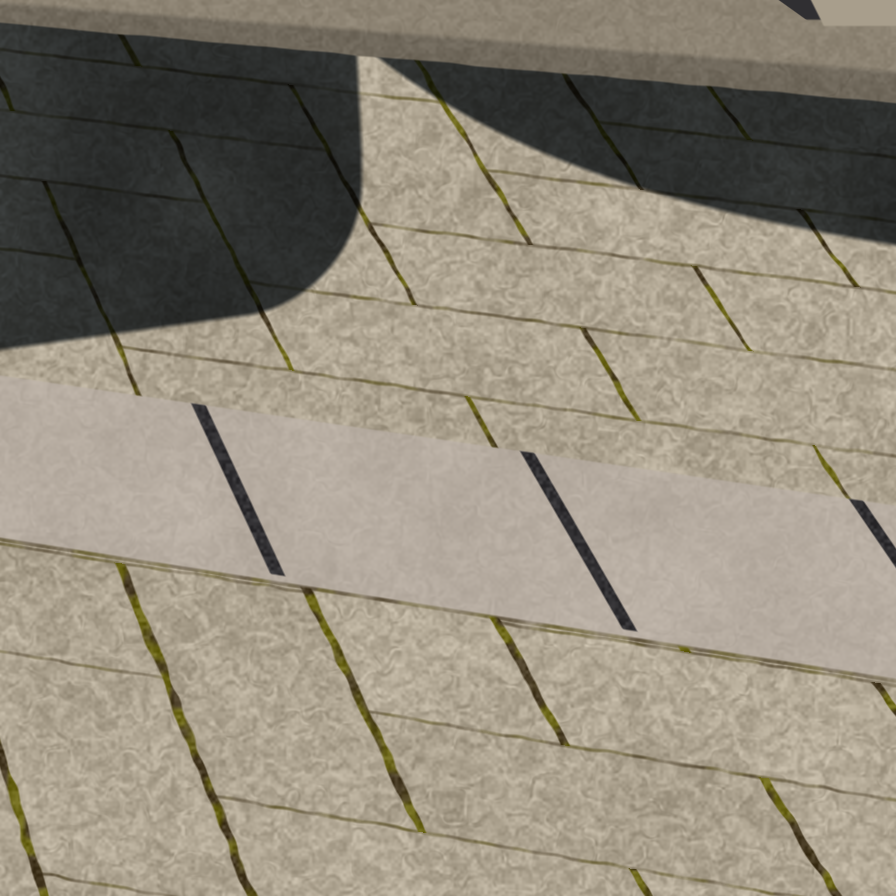
Write a three.js fragment shader that draws this texture.

```glsl
varying vec2 vUv;

#define SOFT 0.0016
#define BAND_TOP 0.419
#define BAND_BOTTOM 0.602
#define GRAIN 0.17
#define STONE vec3(0.685, 0.645, 0.57)
#define BAND_STONE vec3(0.715, 0.675, 0.63)
#define BEAM vec3(0.52, 0.485, 0.425)
#define MOSS vec3(0.41, 0.39, 0.07)
#define SOIL vec3(0.25, 0.20, 0.11)
#define SLOT vec3(0.19, 0.185, 0.195)
#define SHADE vec3(0.265, 0.295, 0.325)

float hash(vec2 p) {
  p = fract(p * vec2(0.1031, 0.1173));
  p += dot(p, p.yx + 33.33);
  return fract((p.x + p.y) * p.x * 7.31 + p.y * 13.7);
}

float noise(vec2 p) {
  vec2 i = floor(p), f = fract(p);
  f = f * f * (3.0 - 2.0 * f);
  return mix(mix(hash(i), hash(i + vec2(1, 0)), f.x),
             mix(hash(i + vec2(0, 1)), hash(i + vec2(1, 1)), f.x), f.y);
}

// 1 where the signed distance d is negative
float inside(float d) { return 1.0 - smoothstep(-SOFT, SOFT, d); }

// Place of a cell in the six-step weave: 0-1 upright brick, 2-3 and 4-5 flat bricks
float weave(vec2 cell, float phase) {
  return floor(mod(cell.x + cell.y + phase + 0.5, 6.0));
}

void main() {
  vec2 p = vec2(vUv.x, 1.0 - vUv.y);                        // y runs down
  float course = (p.y - 0.117 * p.x) / (1.0 + 0.0676 * p.x); // depth along the ground
  float lower = step(0.51, course);

  // Perspective brick grid, with its own fit on each side of the band
  float farT = course - 0.368, nearT = course - 0.7266;
  float depth = 0.0957 + 0.056 * farT;
  float rowSize = mix(depth * depth / 0.0957, 0.12, lower);
  float colSize = mix(0.194 + 0.075 * farT, 0.2227 + 0.1 * nearT, lower);
  float colStart = mix(0.3255 + 0.55 * farT, 0.185 + 0.43 * nearT, lower);
  vec2 grid = vec2((p.x - colStart) / colSize, mix(farT / depth, 1.0 + nearT / 0.12, lower));
  grid += 0.022 * (vec2(noise(p * 50.0), noise(p * 50.0 + 71.0)) - 0.5);
  float phase = 3.0 * (1.0 - lower);

  // Tone of each brick
  vec2 cell = floor(grid);
  float k = weave(cell, phase);
  vec2 brick = cell;
  if (k == 1.0) brick.y -= 1.0;
  if (k == 3.0 || k == 5.0) brick.x -= 1.0;
  float inBand = inside(BAND_TOP - course) * inside(course - BAND_BOTTOM);
  vec3 stone = STONE + 0.025 * (hash(brick + 40.0 + 30.0 * lower) - 0.5);
  vec3 color = mix(stone, BAND_STONE, inBand);

  // Pitted surface
  vec2 warp = vec2(noise(p * 70.0), noise(p * 70.0 + 19.0));
  float grain = noise(p * vec2(125.0, 150.0) + warp * 3.0) - 0.5;
  float fine = noise(p * 260.0) - 0.5;
  color += (grain * 0.8 + fine * 0.5) * GRAIN * mix(1.0, 0.3, inBand);
  color += 0.035 * (noise(p * 14.0) - 0.5);

  // Mossy joints: wide along the columns, thin along the rows
  vec2 line = floor(grid + 0.5);
  float kCol = weave(vec2(line.x, cell.y), phase);
  float kRow = weave(vec2(cell.x, line.y), phase);
  float colOn = (kCol == 3.0 || kCol == 5.0) ? 0.0 : 1.0;
  float rowOn = (kRow == 1.0) ? 0.0 : 1.0;
  float wear = noise(p * 42.0 + 8.0);
  float colGap = abs(grid.x - line.x) * colSize * 0.88;
  float rowGap = abs(grid.y - line.y) * rowSize;
  float upright = colOn * inside(colGap - mix(0.0028, 0.0050, lower) - 0.0018 * (wear - 0.5));
  float flatJoint = rowOn * inside(rowGap - 0.0017) * mix(0.25, 0.85, wear);
  float edgeJoint = inside(abs(course - BAND_BOTTOM) - 0.0020) * mix(0.3, 0.9, wear);
  float paved = 1.0 - inBand;
  vec3 moss = mix(SOIL, MOSS, smoothstep(0.25, 0.7, noise(p * 55.0 + 31.0)));
  moss += 0.16 * fine;
  color = mix(color, mix(SOIL, moss, 0.45) + 0.06, max(flatJoint * paved, edgeJoint));
  color = mix(color, moss, upright * paved * 0.95);

  // Dark slots across the smooth band
  float along = course - BAND_TOP;
  float pitch = 0.367 + 0.15 * along;
  float slotX = (p.x - 0.2214 - 0.51 * along) / pitch;
  float slotGap = abs(slotX - floor(slotX + 0.5)) * pitch * 0.88;
  float slot = inside(slotGap - 0.0072) * inside(-along) * inside(along - 0.174);
  color = mix(color, SLOT + 0.12 * fine, slot);

  // Cast shadows: a rounded corner at left and a curved sweep at right
  float corner = 0.13;
  vec2 side = vec2(p.x - 0.404 + 0.05 * max(0.17 - p.y, 0.0), p.y - 0.3906 + 0.14 * p.x);
  vec2 q = max(side + corner, 0.0);
  float leftShadow = length(q) - corner;
  float t = p.x - 0.423;
  float rightShadow = p.y - 0.065 - 0.176 * (1.0 - exp(-t / 0.26)) - 0.09 * t;
  float shadow = 1.0 - smoothstep(-0.004, 0.004, min(leftShadow, rightShadow));
  vec3 shade = SHADE * (0.85 + 0.3 * noise(p * 9.0 + 5.0));
  color *= mix(vec3(1.0), shade, shadow);

  // Beam along the top, with a darker front face
  float beamEdge = p.y - 0.026 - 0.089 * p.x + 0.002 * (noise(p * 30.0) - 0.5);
  float face = smoothstep(-0.004, 0.004, p.y - 0.003 - 0.077 * p.x);
  vec3 beam = BEAM * mix(1.06, 0.84, face) + 0.05 * grain + 0.04 * fine;
  float blockX = p.x - 0.905 - 0.5 * p.y;
  float notch = inside(-blockX - 0.036 + 0.9 * p.y) * inside(p.y - 0.022);
  beam = mix(beam, SLOT, notch);
  beam = mix(beam, STONE * 0.96, inside(-blockX) * inside(p.y - 0.029));
  color = mix(color, beam, inside(beamEdge));

  gl_FragColor = vec4(clamp(color, 0.0, 1.0), 1.0);
}
```
